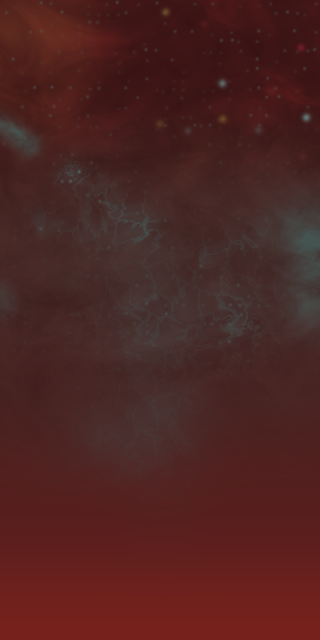
This background is drawn by a Shadertoy shader. Its source:

```glsl
#define CLOUD_SCALE 9.0
#define VEIN_SCALE 13.0
#define VEIN_WIDTH 0.16
#define STAR_CELLS 9.0
#define STAR_SHARE 0.42
#define DUST_CELLS 34.0
#define TEAL vec3(0.27, 0.36, 0.35)
#define EMBER vec3(0.47, 0.23, 0.15)
#define GOLD vec3(0.46, 0.34, 0.17)
#define ROSE vec3(0.50, 0.13, 0.17)

vec2 hash2(vec2 p) {
    vec3 q = fract(p.xyx * vec3(0.1031, 0.1030, 0.0973));
    q += dot(q, q.yzx + 33.33);
    return fract((q.xx + q.yz) * q.zy);
}

// Layered, turned and warped sines, roughly -1 to 1
float cloud(vec2 p) {
    float sum = 0.0, amp = 0.5;
    for (int i = 0; i < 6; i++) {
        p = mat2(0.8, 0.6, -0.6, 0.8) * p * 1.65 + 0.8 * sin(p.yx * 1.2 + float(i));
        sum += amp * sin(p.x) * cos(p.y);
        amp *= 0.68;
    }
    return sum;
}

// Thin bright borders between cells
float veins(vec2 p) {
    vec2 cell = floor(p);
    float near = 9.0, next = 9.0;
    for (int y = -1; y <= 1; y++)
    for (int x = -1; x <= 1; x++) {
        vec2 id = cell + vec2(x, y);
        float d = length(id + hash2(id) - p);
        next = min(next, max(near, d));
        near = min(near, d);
    }
    return 1.0 - smoothstep(0.0, VEIN_WIDTH, next - near);
}

float glow(vec2 p, vec2 center, vec2 radius) {
    vec2 d = (p - center) / radius;
    return exp(-dot(d, d));
}

float streak(vec2 p, vec2 a, vec2 b, float width) {
    vec2 ab = b - a;
    float t = clamp(dot(p - a, ab) / dot(ab, ab), 0.0, 1.0);
    float d = length(p - a - t * ab) / width;
    return exp(-d * d);
}

// Soft dots, at most one per cell; y holds a random tint
vec2 dots(vec2 p, float cells, float share, float radius) {
    vec2 id = floor(p * cells);
    vec2 rnd = hash2(id + 17.0), pick = hash2(id + 71.0);
    float d = length(p - (id + 0.25 + 0.5 * rnd) / cells) / radius;
    float power = step(pick.x, share) * (0.25 + 0.75 * rnd.y * rnd.y);
    return vec2(exp(-d * d) * power, pick.y);
}

vec3 backdrop(float v) {
    vec3 c = mix(vec3(0.465, 0.130, 0.110), vec3(0.345, 0.120, 0.115), smoothstep(0.0, 0.20, v));
    c = mix(c, vec3(0.275, 0.128, 0.122), smoothstep(0.15, 0.42, v));
    c = mix(c, vec3(0.270, 0.135, 0.125), smoothstep(0.42, 0.60, v));
    return mix(c, vec3(0.245, 0.083, 0.085), smoothstep(0.68, 0.86, v));
}

void mainImage(out vec4 fragColor, in vec2 fragCoord) {
    vec2 uv = fragCoord / iResolution.xy;
    vec2 p = uv * vec2(1.0, 2.0);
    float n = cloud(p * CLOUD_SCALE * vec2(0.6, 0.9));
    float fine = cloud(p * CLOUD_SCALE * 2.2 + 5.0);
    float vein = veins((p + 0.045 * vec2(n, fine)) * VEIN_SCALE);
    float upper = smoothstep(0.45, 1.1, p.y);
    float sky = smoothstep(1.40, 1.75, p.y);

    // Vertical gradient with mottled dust
    vec3 col = backdrop(uv.y);
    col *= 1.0 + upper * (0.09 * n + 0.06 * fine);
    col += vec3(0.07, 0.01, 0.01) * sky * max(n, 0.0);

    // Warm haze in the upper left
    float ember = glow(p, vec2(0.02, 1.87), vec2(0.17, 0.26))
                + 0.35 * glow(p, vec2(0.22, 1.90), vec2(0.10, 0.25));
    ember += 0.30 * streak(p, vec2(0.56, 1.44), vec2(0.65, 1.56), 0.04);
    col = mix(col, EMBER, clamp(ember * (0.50 + 0.35 * n), 0.0, 0.8));

    // Bright teal banks
    float bank = glow(p, vec2(1.01, 1.28), vec2(0.15, 0.11))
               + 0.8 * glow(p, vec2(0.98, 1.11), vec2(0.09, 0.14))
               + 1.2 * streak(p, vec2(-0.02, 1.63), vec2(0.09, 1.55), 0.035)
               + 0.5 * glow(p, vec2(0.0, 1.05), vec2(0.05, 0.06));
    // Filament regions
    float wisps = streak(p, vec2(0.22, 1.46), vec2(0.46, 1.30), 0.05)
                + 0.6 * streak(p, vec2(0.14, 1.31), vec2(0.45, 1.25), 0.05)
                + 0.6 * streak(p, vec2(0.65, 1.20), vec2(0.80, 1.26), 0.04)
                + 0.9 * glow(p, vec2(0.75, 1.01), vec2(0.09, 0.10))
                + 0.4 * glow(p, vec2(0.49, 1.02), vec2(0.16, 0.14));
    // Broad faint veil trailing downward
    float veil = 0.20 * glow(p, vec2(0.55, 1.10), vec2(0.60, 0.34))
               + 0.16 * glow(p, vec2(0.50, 0.78), vec2(0.12, 0.30))
               + 0.20 * glow(p, vec2(0.37, 0.62), vec2(0.20, 0.13));
    float teal = bank * (0.52 + 0.30 * n + 0.20 * fine)
               + wisps * (0.16 + 0.24 * vein + 0.18 * fine)
               + veil * (0.75 + 0.5 * n + 0.3 * vein);
    col = mix(col, TEAL, clamp(teal, 0.0, 0.85));

    // Scattered stars above, fine sparkles through the middle
    vec2 star = dots(p, STAR_CELLS, STAR_SHARE, 0.012);
    vec3 tint = mix(GOLD, ROSE, smoothstep(0.45, 0.65, star.y));
    tint = mix(tint, TEAL * 1.5, step(0.85, star.y));
    col = mix(col, tint, star.x * smoothstep(1.45, 1.60, p.y));
    vec2 dust = dots(p, DUST_CELLS, 0.30, 0.005);
    float dustArea = 0.35 * sky + 0.8 * min(wisps, 1.0) + 0.15 * upper;
    col = mix(col, TEAL * 1.15, clamp(dust.x * dustArea, 0.0, 0.8));

    fragColor = vec4(clamp(col, 0.0, 1.0), 1.0);
}
```
